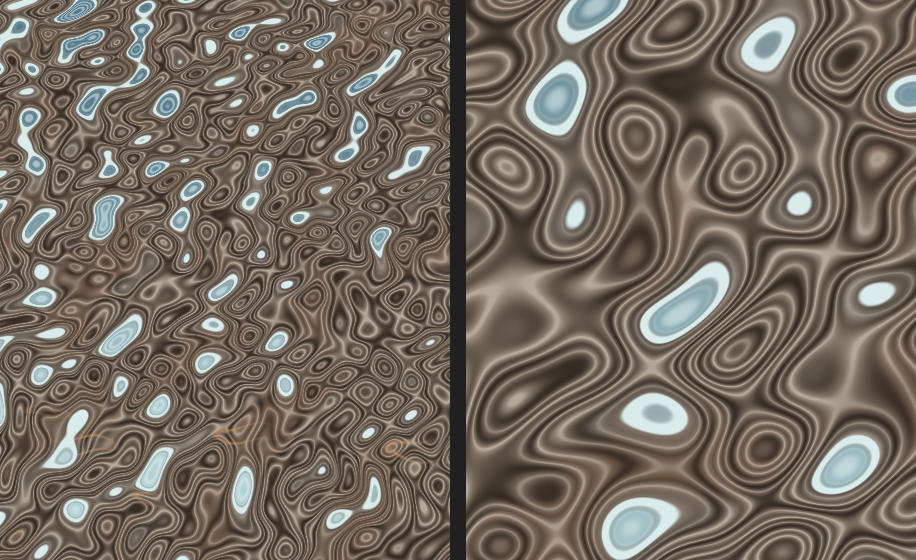
Left: the whole. Right: its middle third, enlarged.
A WebGL 1 fragment shader for this texture:

```glsl
precision highp float;
// Rippled water reflecting brown banks and pale sky, seen at a slant.
// Layered sines make a height field; its level sets give the fine rings,
// its crests give the slanted sky patches, denser toward the upper left.

uniform vec2 u_resolution;

#define WAVES 24
#define RINGS 2.1        // contour cycles per unit of height
#define SLANT -0.58      // mean wave direction, radians
#define SPREAD 1.15      // scatter of wave directions
#define SKY_LEVEL 1.10   // crest height that mirrors the sky
#define SKY_FALL 1.15    // loss of sky toward the right
#define FAR_SQUEEZE 0.6  // vertical foreshortening
#define FAR_NARROW 0.25  // horizontal foreshortening
#define WISPS 5

const float TAU = 6.28319;
const vec3 UMBER = vec3(0.19, 0.15, 0.12);
const vec3 TAUPE = vec3(0.44, 0.39, 0.34);
const vec3 SAND = vec3(0.71, 0.66, 0.60);
const vec3 RUST = vec3(0.48, 0.34, 0.25);
const vec3 HALO = vec3(0.49, 0.46, 0.43);
const vec3 SKY = vec3(0.85, 0.92, 0.92);
const vec3 NEAR_BLUE = vec3(0.71, 0.82, 0.83);
const vec3 FAR_BLUE = vec3(0.33, 0.47, 0.54);
const vec3 PEACH = vec3(0.80, 0.60, 0.44);

float hash(float n) {
  return fract(sin(n * 127.1 + 3.7) * 4375.85);
}

// Sum of scattered waves with unit variance: x = height, yz = gradient.
vec3 waveField(vec2 q, float seed, float lowFreq, float highFreq) {
  vec3 sum = vec3(0.0);
  for (int i = 0; i < WAVES; i++) {
    float n = seed + float(i) * 4.0;
    float angle = SLANT + SPREAD * (hash(n) + hash(n + 1.0) - 1.0);
    float freq = TAU * mix(lowFreq, highFreq, hash(n + 2.0));
    vec2 k = freq * vec2(cos(angle), sin(angle));
    float phase = dot(k, q) + TAU * hash(n + 3.0);
    sum += vec3(sin(phase), k * cos(phase));
  }
  return sum / sqrt(0.5 * float(WAVES));
}

// Dark to light ramp of the reflected bank.
vec3 bankColor(float tone) {
  vec3 c = mix(UMBER, TAUPE, clamp(tone * 2.0, 0.0, 1.0));
  return mix(c, SAND, clamp(tone * 2.0 - 1.0, 0.0, 1.0));
}

// Faint wobbly loops of warm light near the lower edge.
float wispLight(vec2 p) {
  float light = 0.0;
  for (int i = 0; i < WISPS; i++) {
    float n = 300.0 + float(i) * 3.0;
    vec2 center = vec2(0.8 * hash(n), 0.05 + 0.22 * hash(n + 1.0));
    vec2 e = (p - center) * vec2(1.0, 4.5);
    e.y += 0.025 * sin(p.x * 55.0 + n);
    float radius = mix(0.03, 0.10, hash(n + 2.0));
    float line = 1.0 - smoothstep(0.0, 0.016, abs(length(e) - radius));
    light += line * (0.55 + 0.45 * sin(p.x * 40.0 + n));
  }
  return min(light, 1.0);
}

void main() {
  float px = 1.0 / u_resolution.y;
  vec2 p = gl_FragCoord.xy * px;

  // Foreshortened water plane with a slight warp
  vec2 q = p * vec2(1.0 + FAR_NARROW * p.y, 1.0 + FAR_SQUEEZE * p.y);
  q += 0.005 * sin(q.yx * vec2(41.0, 36.0) + 3.0 * sin(q * 9.0));

  vec3 ripple = waveField(q, 1.0, 5.0, 13.0);
  float slow = waveField(q, 151.0, 2.0, 6.0).x;
  float height = ripple.x;
  vec2 slope = vec2(ripple.y * (1.0 + FAR_NARROW * p.y),
                    ripple.y * p.x * FAR_NARROW
                    + ripple.z * (1.0 + 2.0 * FAR_SQUEEZE * p.y));
  float pixelRise = length(slope) * px;

  // Concentric bank rings, faded where they get finer than the grid
  float level = TAU * RINGS * height + 1.6 * slow;
  float ring = sin(level + 0.7 * sin(level * 0.37 + 2.0 * slow));
  float broad = sin(level * 0.31 + 2.2 * slow);
  float fade = 1.0 - smoothstep(0.22, 0.60, RINGS * pixelRise);
  float tone = 0.44 + 0.18 * broad + 0.23 * ring * fade;
  tone += 0.24 * pow(max(ring, 0.0), 6.0) * fade;

  // Sky crests and the smooth grey water around them
  float crest = height - (SKY_LEVEL + SKY_FALL * p.x - 0.4 * p.y);
  float halo = smoothstep(-0.8, -0.1, crest);
  vec3 color = bankColor(tone);
  color = mix(color, RUST, 0.45 * smoothstep(0.3, 1.3, slow + broad * 0.5)
                         * (1.0 - abs(ring) * 0.6));
  color = mix(color, HALO, 0.55 * halo);
  color = mix(color, PEACH, 0.55 * wispLight(p));

  // Pale rim, bluer heart and a thin inner outline
  vec3 blue = mix(NEAR_BLUE, FAR_BLUE, smoothstep(0.15, 0.9, p.y));
  float heart = smoothstep(0.40, 0.62, crest);
  float outline = 1.0 - smoothstep(0.03, 0.15, abs(crest - 0.48));
  vec3 sky = mix(SKY, blue, heart * (0.70 + 0.30 * sin(crest * 11.0)));
  sky = mix(sky, blue * 0.75, 0.6 * outline);
  float edge = max(0.06, pixelRise);
  color = mix(color, sky, smoothstep(-edge, edge, crest));

  gl_FragColor = vec4(color, 1.0);
}
```
